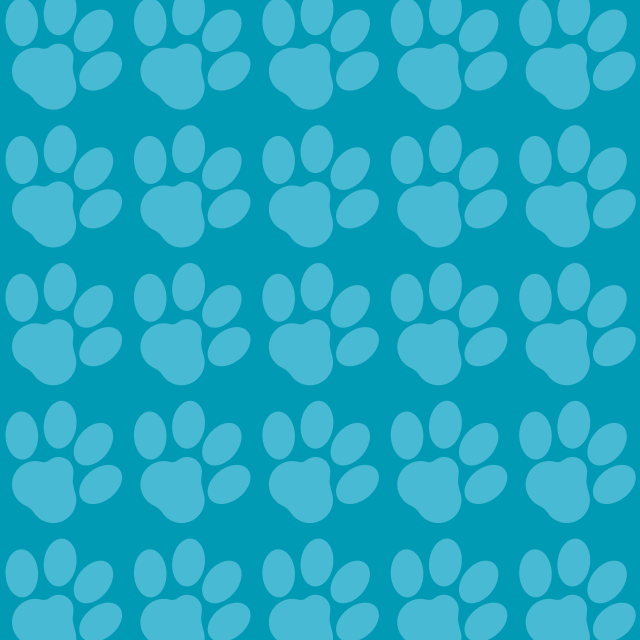
Write a WebGL 2 fragment shader that draws this pattern.

```glsl
#version 300 es
precision highp float;

// Lengths are in hundredths of the canvas
#define PITCH vec2(20.065, 21.53)
#define PAW_CENTER vec2(50.087, 49.306)
#define TOE_RADII vec2(3.75, 2.54)
#define PAD_BLEND 0.9
#define TEAL vec3(0.0, 0.605, 0.707)
#define SKY vec3(0.285, 0.728, 0.831)

uniform vec2 u_resolution;
out vec4 fragColor;

// Toes from left to right: centre x, centre y, tilt in degrees
const vec3 TOES[4] = vec3[4](
  vec3(-6.55, 4.17, 92.0),
  vec3(-0.56, 5.86, 83.0),
  vec3(4.64, 2.82, 51.0),
  vec3(5.77, -3.47, 38.0)
);

float ellipseDistance(vec2 p, vec2 radii) {
  vec2 q = p / radii;
  return (dot(q, q) - 1.0) / (2.0 * max(length(q / radii), 1e-4));
}

float capsuleDistance(vec2 p, vec2 a, vec2 b, float radius) {
  vec2 axis = b - a;
  float t = clamp(dot(p - a, axis) / dot(axis, axis), 0.0, 1.0);
  return length(p - a - t * axis) - radius;
}

float smoothMin(float a, float b, float k) {
  float h = max(k - abs(a - b), 0.0) / k;
  return min(a, b) - 0.25 * k * h * h;
}

float toeDistance(vec2 p, vec3 toe) {
  float angle = radians(toe.z);
  vec2 axis = vec2(cos(angle), sin(angle));
  vec2 q = p - toe.xy;
  return ellipseDistance(vec2(dot(q, axis), dot(q, vec2(-axis.y, axis.x))), TOE_RADII);
}

// Three rounded lobes melted together
float padDistance(vec2 p) {
  float left = length(p - vec2(-4.43, -3.47)) - 3.65;
  float bottom = length(p - vec2(-1.65, -5.90)) - 3.60;
  float top = capsuleDistance(p, vec2(-0.78, -1.48), vec2(-0.95, -3.30), 2.30);
  return smoothMin(smoothMin(left, bottom, PAD_BLEND), top, PAD_BLEND);
}

float pawDistance(vec2 p) {
  float d = padDistance(p);
  for (int i = 0; i < 4; i++) d = min(d, toeDistance(p, TOES[i]));
  return d;
}

void main() {
  float pixel = 100.0 / min(u_resolution.x, u_resolution.y);

  // Fold the canvas into one cell centred on its paw
  vec2 p = gl_FragCoord.xy * pixel - PAW_CENTER;
  p -= PITCH * floor(p / PITCH + 0.5);

  float coverage = clamp(0.5 - pawDistance(p) / pixel, 0.0, 1.0);
  fragColor = vec4(mix(TEAL, SKY, coverage), 1.0);
}
```
